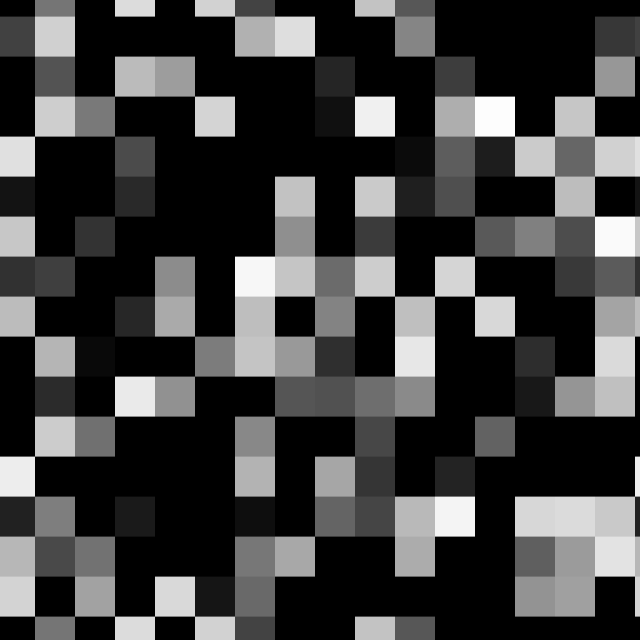
A Shadertoy shader for this texture:

```glsl
const float CELLS = 16.0;                     // cells across the canvas
const vec2 GRID_SHIFT = vec2(0.875, 0.585);   // grid origin, in cells
const float BLACK_SHARE = 0.52;               // share of pure black cells
const uint SEED = 77u;

// Grey bands: upper end of each band as share of all cells, and its level
const int BANDS = 6;
const float BAND_END[BANDS] = float[](0.56, 0.68, 0.76, 0.84, 0.96, 1.0);
const float BAND_LEVEL[BANDS] = float[](0.13, 0.37, 0.56, 0.73, 0.87, 1.0);
const float DARKEST_GREY = 0.03;

// Shuffles 0..255 without repeats, so every rank occurs exactly once
uint shuffle8(uint x) {
    for (uint i = 0u; i < 5u; i++) {
        x = (x * 181u + SEED + i * 59u) & 255u;
        x ^= x >> 4;
        x = (x * 45u + 101u) & 255u;
        x ^= x >> 3;
    }
    return x;
}

// Maps a uniform rank to black or to a grey inside its band
float greyFromRank(float rank) {
    if (rank < BLACK_SHARE) return 0.0;
    float start = BLACK_SHARE;
    float low = DARKEST_GREY;
    for (int i = 0; i < BANDS; i++) {
        if (rank < BAND_END[i])
            return mix(low, BAND_LEVEL[i], (rank - start) / (BAND_END[i] - start));
        start = BAND_END[i];
        low = BAND_LEVEL[i];
    }
    return 1.0;
}

float cellGrey(vec2 cell) {
    ivec2 c = ivec2(cell) & 15;
    uint rank = shuffle8(uint(c.x + 16 * c.y));
    return greyFromRank((float(rank) + 0.5) / 256.0);
}

void mainImage(out vec4 fragColor, in vec2 fragCoord) {
    float size = min(iResolution.x, iResolution.y);
    vec2 p = fragCoord / size * CELLS - GRID_SHIFT;

    // Blend the four cells around the nearest corner over one pixel
    vec2 corner = floor(p + 0.5);
    vec2 t = clamp((p - corner) * size / CELLS + 0.5, 0.0, 1.0);
    float lower = mix(cellGrey(corner - 1.0), cellGrey(corner - vec2(0.0, 1.0)), t.x);
    float upper = mix(cellGrey(corner - vec2(1.0, 0.0)), cellGrey(corner), t.x);

    fragColor = vec4(vec3(mix(lower, upper, t.y)), 1.0);
}
```
